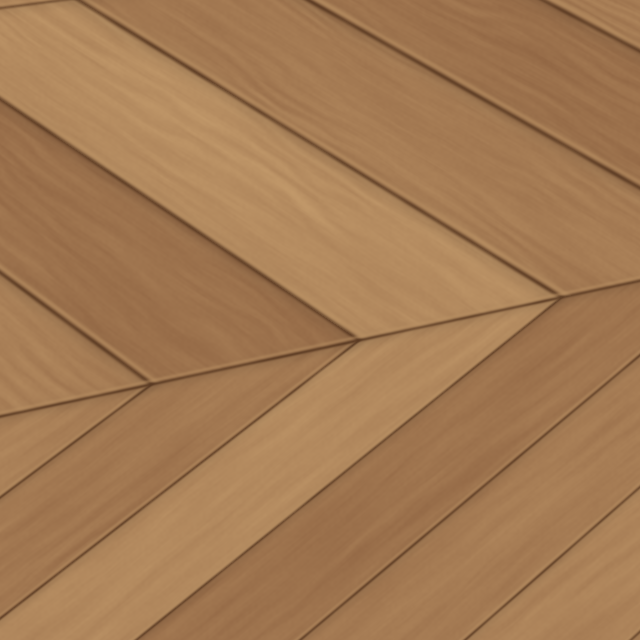
A Shadertoy shader for this texture:

```glsl
// Chevron wood floor seen at a slant: two fans of planks meet on one rising seam.
// Each fan is a pencil of rays from its vanishing point, indexed where rays cross
// the seam; warped noise gives the grain, offset soft lines give bevelled joints.

const vec2  SEAM = vec2(0.349, 0.2122);       // height at left edge, slope
const vec2  TOP_SEAM = vec2(0.987, 0.13);
const vec2  VANISH_UPPER = vec2(-4.08, 3.585);
const vec2  VANISH_LOWER = vec2(6.71, 5.232);
const float FIRST_JOINT = 0.237;              // x of joint 0 on the seam
const float JOINT_STEP = 0.3125;
const float FORESHORTEN = 0.0125;
const float UPPER_WIDTH = 0.22;               // plank widths
const float LOWER_WIDTH = 0.145;
const float GROOVE_UPPER = 0.0036;            // half widths of joint lines
const float GROOVE_LOWER = 0.0022;
const float GROOVE_SEAM = 0.0026;
const float RING_PERIOD = 0.026;
const vec3  WOOD_DARK = vec3(0.55, 0.38, 0.25);
const vec3  WOOD_LIGHT = vec3(0.745, 0.585, 0.405);
const vec3  GROOVE_COLOR = vec3(0.34, 0.215, 0.125);
const vec3  BEVEL_COLOR = vec3(0.77, 0.60, 0.41);
const float UPPER_TONES[6] = float[6](0.55, 0.32, 0.80, 0.48, 0.28, 0.55);
const float LOWER_TONES[6] = float[6](0.56, 0.42, 0.77, 0.38, 0.50, 0.70);

float hash(vec2 p) {
    vec3 q = fract(p.xyx * 0.1031);
    q += dot(q, q.yzx + 33.33);
    return fract((q.x + q.y) * q.z);
}

float noise(vec2 p) {
    vec2 i = floor(p), f = fract(p);
    f = f * f * (3.0 - 2.0 * f);
    return mix(mix(hash(i), hash(i + vec2(1, 0)), f.x),
               mix(hash(i + vec2(0, 1)), hash(i + vec2(1, 1)), f.x), f.y);
}

float fbm(vec2 p) {
    float sum = 0.0, amp = 0.5;
    for (int i = 0; i < 4; i++) {
        sum += amp * noise(p);
        p = p * 2.03 + 17.3;
        amp *= 0.5;
    }
    return sum;
}

// Signed distance to a line given as height and slope
float lineDistance(vec2 p, vec2 line) {
    return (p.y - line.x - line.y * p.x) / sqrt(1.0 + line.y * line.y);
}

// Plank number of the ray from a vanishing point through p
float plankCoord(vec2 p, vec2 vanish) {
    vec2 ray = p - vanish;
    float reach = (SEAM.x + SEAM.y * vanish.x - vanish.y) / (ray.y - SEAM.y * ray.x);
    float t = (vanish.x + reach * ray.x - FIRST_JOINT) / JOINT_STEP;
    return t - FORESHORTEN * t * (4.0 - t);
}

float softLine(float d, float halfWidth) {
    float w = max(halfWidth, 0.7 / iResolution.y);
    return exp(-d * d / (w * w));
}

// Dark groove with a lit bevel on its positive side
vec3 addJoint(vec3 color, float d, float w, float depth, float shine) {
    color = mix(color, BEVEL_COLOR, shine * softLine(d - 2.1 * w, 1.2 * w));
    color *= 1.0 - 0.10 * depth * softLine(d + w, 4.0 * w);
    return mix(color, GROOVE_COLOR, depth * softLine(d, w));
}

// Tone offset from growth rings, fibres and broad mottling
float woodGrain(vec2 g, float seed, bool broad) {
    vec2 q = g + seed * vec2(7.3, 3.1);
    float warp = fbm(q * vec2(3.5, 9.0)) - 0.5;
    float bend = broad ? 0.10 : 0.022;
    float phase = (g.y + bend * warp + 0.07 * g.x) / RING_PERIOD;
    float rings = sin(6.2832 * (phase + seed)) * noise(q * vec2(5.0, 12.0) + 9.0);
    float streaks = fbm(q * vec2(5.0, 75.0) + vec2(0.0, warp * 3.0)) - 0.47;
    float fibres = noise(q * vec2(24.0, 260.0)) - 0.5;
    float mottle = fbm(q * vec2(2.5, 7.0) + 31.0) - 0.47;
    return (broad ? 0.10 : 0.05) * rings + 0.30 * streaks + 0.07 * fibres + 0.30 * mottle;
}

void mainImage(out vec4 fragColor, in vec2 fragCoord) {
    vec2 p = fragCoord / iResolution.xy;
    float seam = lineDistance(p, SEAM);
    float topSeam = lineDistance(p, TOP_SEAM);
    bool upper = seam > 0.0;
    vec2 vanish = upper ? VANISH_UPPER : VANISH_LOWER;

    // Plank index and distance to the nearest joint
    float k = plankCoord(p, vanish);
    const vec2 EPS = vec2(0.001, 0.0);
    vec2 slope = vec2(plankCoord(p + EPS.xy, vanish), plankCoord(p + EPS.yx, vanish)) - k;
    float joint = (k - floor(k + 0.5)) * EPS.x / length(slope);
    float plank = floor(k);
    int index = int(clamp(plank + 1.0, 0.0, 5.0));

    // Wood colour
    float tone = upper ? UPPER_TONES[index] : LOWER_TONES[index];
    if (topSeam > 0.0) tone = 0.6;
    vec2 grainPos = vec2(length(p - vanish), k * (upper ? UPPER_WIDTH : LOWER_WIDTH));
    float seed = hash(vec2(plank + 11.0, upper ? 3.0 : 8.0));
    tone += woodGrain(grainPos, seed, upper) + 0.05 * (noise(p * 210.0) - 0.5);
    vec3 color = mix(WOOD_DARK, WOOD_LIGHT, tone);

    // Joints between planks, then the seams across them
    float wear = 0.75 + 0.25 * noise(p * 26.0);
    if (upper && topSeam < 0.0) color = addJoint(color, joint, GROOVE_UPPER, 0.85 * wear, 0.55);
    if (!upper) color = addJoint(color, -joint, GROOVE_LOWER, 0.75 * wear, 0.40);
    color = addJoint(color, seam, GROOVE_SEAM, 0.85 * wear, 0.45);
    color = addJoint(color, topSeam, GROOVE_SEAM, 0.6 * wear, 0.4);

    fragColor = vec4(clamp(color, 0.0, 1.0), 1.0);
}
```
